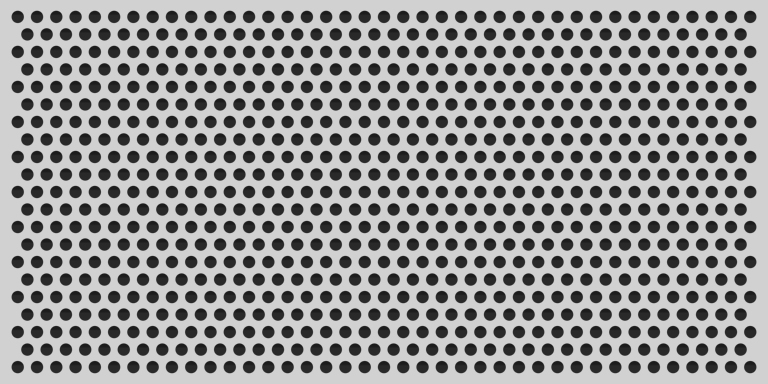
Reproduce this pattern procedurally as a Shadertoy shader.

```glsl
// Perforated light grey sheet: staggered rows of round dark holes inside a plain margin.

const vec2 PITCH = vec2(0.0502, 0.0456);  // column and row spacing, in canvas heights
const vec2 LAST = vec2(19.0, 10.0);       // outermost column and row from the centre
const float RADIUS = 0.0160;

const vec3 SHEET = vec3(0.82);
const vec3 HOLE = vec3(0.16);
const vec3 SHADE = vec3(0.11);

// Offset from the nearest hole centre; odd rows shift half a step and hold one hole less
vec2 holeOffset(vec2 p, vec2 pitch, vec2 last) {
    float row = clamp(round(p.y / pitch.y), -last.y, last.y);
    float shift = 0.5 * mod(row, 2.0);
    float limit = last.x - shift;
    float column = clamp(round(p.x / pitch.x - shift) + shift, -limit, limit);
    return p - vec2(column, row) * pitch;
}

float circleDistance(vec2 p, float radius) {
    return length(p) - radius;
}

float coverage(float dist, float pixel) {
    return 1.0 - smoothstep(-0.75 * pixel, 0.75 * pixel, dist);
}

// Hole interior, slightly darker beneath its upper edge
vec3 holeColor(vec2 p, float radius) {
    float shadow = smoothstep(0.15, 0.55, p.y / radius);
    return mix(HOLE, SHADE, shadow);
}

void mainImage(out vec4 fragColor, in vec2 fragCoord) {
    float pixel = 1.0 / iResolution.y;
    vec2 p = (fragCoord - 0.5 * iResolution.xy) * pixel;

    vec2 local = holeOffset(p, PITCH, LAST);
    float hole = coverage(circleDistance(local, RADIUS), pixel);

    fragColor = vec4(mix(SHEET, holeColor(local, RADIUS), hole), 1.0);
}
```
